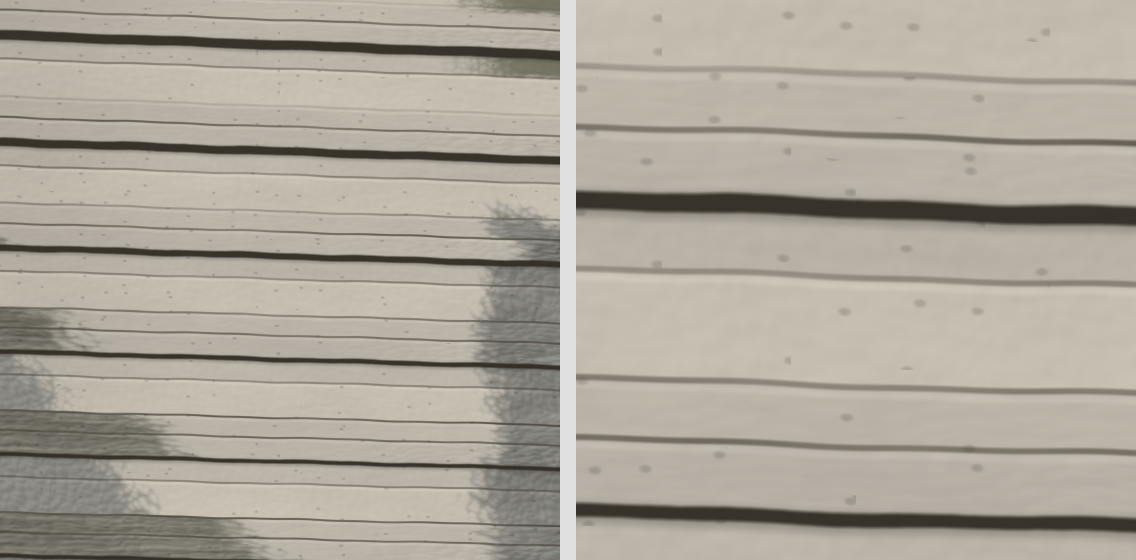
Left, the full canvas; right, a detail of the centre.
This texture is drawn by a Shadertoy shader. Its source:

```glsl
vec2 hash2(vec2 p) {
    vec3 q = fract(p.xyx * vec3(0.1031, 0.1030, 0.0973));
    q += dot(q, q.yzx + 33.33);
    return fract((q.xx + q.yz) * q.zy);
}

// Distance to the nearest scattered point
float cellular(vec2 p) {
    vec2 base = floor(p);
    float nearest = 2.0;
    for (int j = -1; j <= 1; j++)
    for (int i = -1; i <= 1; i++) {
        vec2 cell = base + vec2(i, j);
        nearest = min(nearest, length(cell + hash2(cell) - p));
    }
    return nearest;
}

// Slow wandering value in about -1..1
float sway(vec2 p) {
    float sum = 0.0, gain = 0.55;
    for (int i = 0; i < 4; i++) {
        sum += gain * sin(p.x + 1.7 * sin(p.y)) * cos(p.y * 0.8 + p.x * 0.3);
        p = mat2(1.5, 1.1, -1.1, 1.5) * p + 2.3;
        gain *= 0.55;
    }
    return sum;
}

float line(float dist, float halfWidth, float blur) {
    return 1.0 - smoothstep(halfWidth - blur, halfWidth + blur, abs(dist));
}

void mainImage(out vec4 fragColor, in vec2 fragCoord) {
    vec2 uv = fragCoord / iResolution.xy;
    float x = uv.x, depth = 1.0 - uv.y;
    float blur = max(0.0012, 0.8 / iResolution.y);

    // Slats tilt and tighten toward the bottom
    float drop = depth - x * (0.037 - 0.013 * depth) - 0.0625;
    drop += 0.0007 * sin(x * 23.0 + depth * 9.0) + 0.0004 * sin(x * 61.0);
    float slat = drop * (5.195 + 0.198 * drop);
    float phase = fract(slat), row = floor(slat);
    float pitch = 0.187;

    // Painted bands
    float lowerLip = smoothstep(0.755, 0.775, phase);
    float upperLip = 1.0 - smoothstep(0.21, 0.23, phase);
    float ridge = smoothstep(0.56, 0.58, phase);
    vec3 color = mix(vec3(0.765, 0.735, 0.685), vec3(0.715, 0.69, 0.65), max(lowerLip, upperLip * 0.8));
    color *= 1.0 - 0.05 * ridge * (1.0 - lowerLip);
    color *= 1.0 + 0.022 * sway(vec2(x * 6.0, slat * 5.0)) + 0.012 * sway(uv * vec2(50.0, 150.0));
    color *= 0.96 + 0.05 * smoothstep(0.0, 0.4, x);

    // Crinkled paint, drawn out sideways on the narrow bands
    vec2 grain = vec2(mix(65.0, 38.0, ridge), mix(80.0, 130.0, ridge)) * vec2(x, drop);
    grain += 0.5 * sway(uv * 35.0);
    float bump = cellular(grain);
    float relief = bump - cellular(grain + vec2(0.25, 0.35));
    float ragged = 0.045 * (bump - 0.5) + 0.025 * sway(uv * 28.0);

    // Dull reflections at both sides
    float rightEdge = 0.875 + 0.015 * sin(slat * 4.0) + 0.04 * lowerLip * (1.0 - smoothstep(2.0, 3.0, slat));
    float rightSide = smoothstep(-0.035, 0.035, x - rightEdge + ragged);
    rightSide *= smoothstep(1.42, 1.68, slat + 4.0 * ragged);
    float reach = mix(0.15 * (slat - 2.75), 0.16 * (slat - 2.0), ridge);
    float leftSide = smoothstep(-0.05, 0.05, reach - x + 1.5 * ragged);
    float topBand = smoothstep(0.0, 0.05, slat) * (1.0 - smoothstep(0.17, 0.25, slat))
                  + 1.0 - smoothstep(-0.42, -0.34, slat);
    float topCorner = topBand * smoothstep(0.78, 0.94, x + ragged);

    float streak = 0.5 + 0.5 * sway(vec2(x * 9.0, slat * 32.0));
    vec3 leftTone = mix(vec3(0.51, 0.51, 0.49), mix(vec3(0.33, 0.32, 0.29), vec3(0.53, 0.52, 0.48), streak), ridge);
    vec3 rightTone = vec3(0.50, 0.50, 0.48) * (0.95 + 0.12 * sway(uv * vec2(15.0, 40.0)));
    color = mix(color, rightTone, 0.92 * rightSide);
    color = mix(color, leftTone, 0.9 * leftSide);
    color = mix(color, vec3(0.41, 0.41, 0.34), 0.85 * topCorner);

    // Flecks gather along the ragged borders
    float border = rightSide * (1.0 - rightSide) + leftSide * (1.0 - leftSide) + topCorner * (1.0 - topCorner);
    float wear = 0.03 + 0.07 * lowerLip * smoothstep(0.5, 1.0, x) + 0.12 * (rightSide + leftSide) + 1.1 * border;
    color += relief * wear * 0.55;

    // Sparse pits
    vec2 pitCell = vec2(x * 26.0, drop * 40.0);
    float pit = 1.0 - smoothstep(0.04, 0.14, cellular(pitCell));
    color *= 1.0 - 0.13 * pit * step(0.72, hash2(floor(pitCell)).x);

    // Thin grooves with a faint lit rim beneath
    for (int i = 0; i < 3; i++) {
        float at = i == 0 ? 0.22 : i == 1 ? 0.57 : 0.765;
        float strength = i == 0 ? 0.55 : i == 1 ? clamp(0.15 + 0.25 * row, 0.1, 0.85) : 0.75;
        strength *= 0.85 + 0.25 * sway(vec2(x * 7.0, row * 3.0 + at * 20.0));
        float dist = (phase - at) * pitch;
        color += 0.035 * line(dist - 0.005, 0.002, 0.002);
        color = mix(color, vec3(0.29, 0.27, 0.23), strength * line(dist, 0.0018, blur));
    }

    // Deep gaps between slats, wider near the top
    float gap = (fract(slat + 0.5) - 0.5) * pitch;
    float halfWidth = mix(0.0085, 0.0036, smoothstep(-0.1, 0.75, drop));
    halfWidth += 0.0006 * sway(vec2(x * 45.0, row));
    color *= 1.0 - 0.2 * line(gap - 0.002, halfWidth + 0.002, 0.005);
    color = mix(color, vec3(0.20, 0.18, 0.145), 0.95 * line(gap, halfWidth, blur * 1.5));

    fragColor = vec4(clamp(color, 0.0, 1.0), 1.0);
}
```
